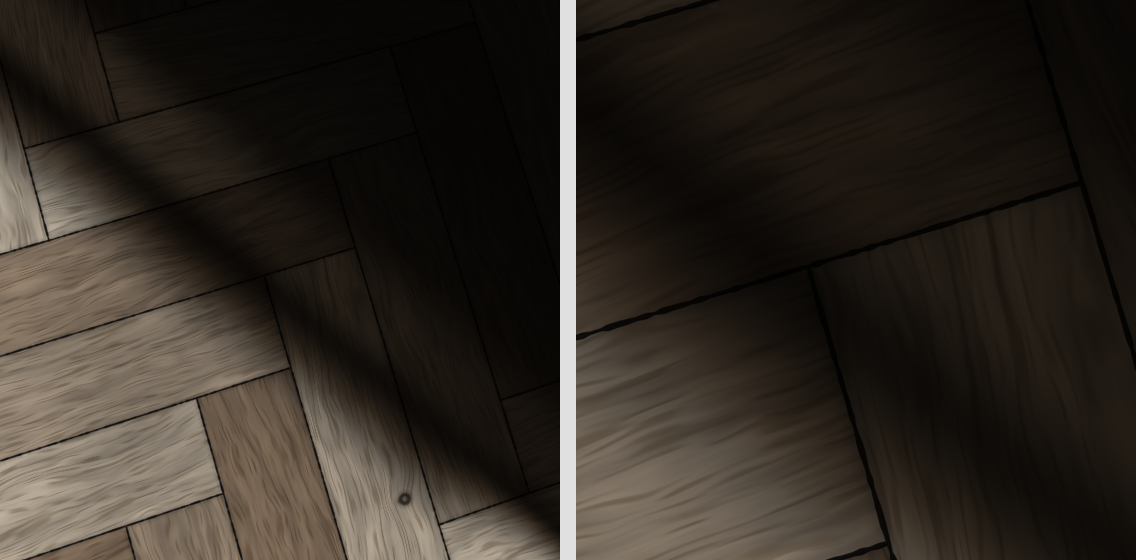
Left, the full canvas; right, a detail of the centre.
Write a Shadertoy shader that draws this texture.

```glsl
// Oak herringbone parquet in slight perspective, crossed by a soft diagonal shadow.
#define PLANK_LENGTH 4.0                 // in plank widths
#define SEAM_WIDTH 0.009                 // half width, in plank widths
#define CORNER vec2(0.6966, 0.917)       // canvas position of a plank corner
#define AXIS_U vec2(0.1639, 0.0548)      // one plank width to the right
#define AXIS_V vec2(0.0412, -0.1606)     // one plank width downwards
#define PERSPECTIVE vec2(0.0125, -0.009)
#define KNOT vec2(0.722, 0.109)
#define PALE_OAK vec3(0.625, 0.588, 0.532)
#define BROWN_OAK vec3(0.415, 0.348, 0.285)
#define SEAM_COLOR vec3(0.035, 0.033, 0.032)
#define SHADE_TINT vec3(1.10, 0.96, 0.80)

float hash(vec2 p) {
    return fract(sin(dot(p, vec2(127.1, 311.7))) * 43758.55);
}

float noise(vec2 p) {
    vec2 i = floor(p), f = fract(p);
    f = f * f * (3.0 - 2.0 * f);
    return mix(mix(hash(i), hash(i + vec2(1, 0)), f.x),
               mix(hash(i + vec2(0, 1)), hash(i + vec2(1, 1)), f.x), f.y);
}

float fbm(vec2 p) {
    float sum = 0.0, amp = 0.5;
    for (int i = 0; i < 4; i++) {
        sum += amp * noise(p);
        p = p * 2.03 + 17.3;
        amp *= 0.5;
    }
    return sum;
}

// Canvas to floor coordinates: solves the projective map for (u, v).
vec2 floorCoords(vec2 p) {
    return inverse(mat2(AXIS_U - PERSPECTIVE.x * p, AXIS_V - PERSPECTIVE.y * p)) * (p - CORNER);
}

// Position within the plank (along, across); id is the plank's first cell.
vec2 herringbone(vec2 uv, out vec2 id) {
    vec2 cell = floor(uv), f = uv - cell;
    float s = mod(cell.x + cell.y, 2.0 * PLANK_LENGTH);
    if (s < PLANK_LENGTH) {
        id = cell - vec2(0, s);
        return vec2(s + f.y, f.x);
    }
    s -= PLANK_LENGTH;
    id = cell - vec2(s, 0);
    return vec2(s + f.x, f.y);
}

// Wood colour: plank tone, growth rings, fibres and fine pores.
vec3 oak(vec2 q, vec2 id, float knotDist) {
    // Evenly spread tones, so that neighbouring planks differ
    float tone = fract(0.27 * id.y + 0.065 * (id.x + id.y) + 0.24);
    vec2 g = q + 19.0 * vec2(hash(id + 1.3), hash(id + 8.1));
    g.y += 0.16 * (hash(id + 5.9) - 0.5) * q.x;
    g.y += 0.09 * exp(-knotDist * knotDist * 22.0);
    float warp = fbm(g * vec2(0.8, 2.2));
    float rings = 0.5 + 0.5 * sin(g.y * 24.0 + warp * 22.0);
    float fibre = fbm(vec2(g.x * 2.2, g.y * 19.0 + warp * 6.0));
    float pores = smoothstep(0.45, 0.95, noise(vec2(g.x * 5.0, g.y * 58.0 + warp * 16.0)));
    vec3 color = mix(BROWN_OAK, PALE_OAK, tone);
    color *= 0.69 + 0.08 * rings + 0.36 * fibre + 0.24 * warp;
    return color * mix(vec3(1), vec3(0.83, 0.80, 0.76), pores);
}

// Light level: bright side, dark core, faint second beam, deep shade.
float lightLevel(vec2 p) {
    float d = dot(p, vec2(0.639, 0.769));
    float start = mix(0.50, 0.60, smoothstep(0.7, 1.0, p.x));
    float sun = 1.0 - smoothstep(start, 0.685, d);
    float beam = smoothstep(0.675, 0.745, d) * (1.0 - smoothstep(0.78, 0.89, d));
    float shade = mix(0.085, 0.05, smoothstep(0.75, 1.2, d));
    float patches = 0.88 + 0.26 * noise(p * 4.0 + 2.0);
    return mix(shade + beam * mix(0.20, 0.07, p.x), patches, sun);
}

void mainImage(out vec4 fragColor, in vec2 fragCoord) {
    vec2 p = fragCoord / iResolution.xy;
    float aa = 5.0 / min(iResolution.x, iResolution.y);
    vec2 uv = floorCoords(p), id;
    vec2 q = herringbone(uv, id);
    float knotDist = length(uv - floorCoords(KNOT));

    vec3 color = oak(q, id, knotDist);

    // Knot with a dark ring and a softer halo
    float ragged = knotDist + 0.02 * (noise(uv * 17.0) - 0.5);
    color *= 1.0 - 0.35 * (1.0 - smoothstep(0.03, 0.12, ragged));
    color *= 1.0 - 0.5 * (1.0 - smoothstep(0.005, 0.03, abs(ragged - 0.045)));

    // Slightly ragged seams, worn plank edges and small pale chips
    vec2 border = min(q, vec2(PLANK_LENGTH, 1.0) - q);
    float edge = min(border.x, border.y) + 0.007 * (noise(uv * 31.0) - 0.5);
    color *= 0.86 + 0.14 * smoothstep(0.0, 0.06, edge);
    float chip = smoothstep(0.80, 0.95, noise(uv * 17.0 + 40.0));
    color += 0.08 * chip * (1.0 - smoothstep(0.0, 0.015, abs(edge - 0.024)));
    float seam = 1.0 - smoothstep(SEAM_WIDTH - aa, SEAM_WIDTH + aa, edge);
    color = mix(color, SEAM_COLOR, 0.9 * seam);

    float light = lightLevel(p);
    color *= light * mix(SHADE_TINT, vec3(1), smoothstep(0.1, 0.7, light));
    fragColor = vec4(color, 1.0);
}
```
